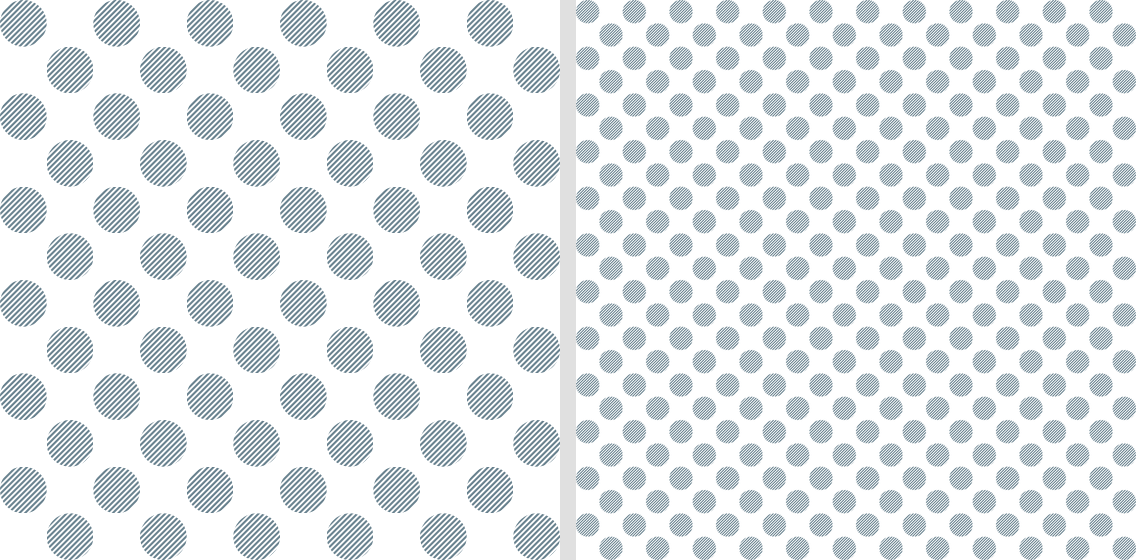
Left, the tile; right, the same tile 2 across and 2 down.
Reproduce this pattern procedurally as a Shadertoy shader.

```glsl
// Staggered polka dots filled with fine diagonal stripes on white.

const float CELLS = 12.0;          // half-repeats across and down (even, so it tiles)
const float RADIUS = 0.5;          // dot radius, in cells
const float STRIPES = 12.0;        // stripe periods across one dot
const float STRIPE_FILL = 0.53;    // inked part of each stripe period
const float ROW_PHASE = 0.35;      // stripe shift on alternate rows, in periods
const vec3 PAPER = vec3(1.0);
const vec3 INK = vec3(0.41, 0.51, 0.56);

// Coverage of an edge: 1 inside (negative distance), 0 outside.
float coverage(float dist, float pixel) {
    return clamp(0.5 - dist / pixel, 0.0, 1.0);
}

// Evenly spaced stripes rising to the right, centred on the dot.
float stripes(vec2 p, float phase, float pixel) {
    float across = (p.x - p.y) * sqrt(0.5) * STRIPES + phase;
    float dist = abs(fract(across) - 0.5) - 0.5 * STRIPE_FILL;
    return coverage(dist / STRIPES, pixel);
}

void mainImage(out vec4 fragColor, in vec2 fragCoord) {
    vec2 grid = fragCoord / iResolution.xy * CELLS;
    float pixel = CELLS / min(iResolution.x, iResolution.y);

    // Dots fill every other cell, like a checkerboard
    vec2 cell = floor(grid);
    vec2 p = fract(grid) - 0.5;
    float occupied = mod(cell.x + cell.y, 2.0);
    float dot_mask = occupied * coverage(length(p) - RADIUS, pixel);

    // Alternate rows carry shifted stripes
    float phase = ROW_PHASE * (1.0 - mod(cell.y, 2.0));
    float ink = dot_mask * stripes(p, phase, pixel);

    fragColor = vec4(mix(PAPER, INK, ink), 1.0);
}
```
